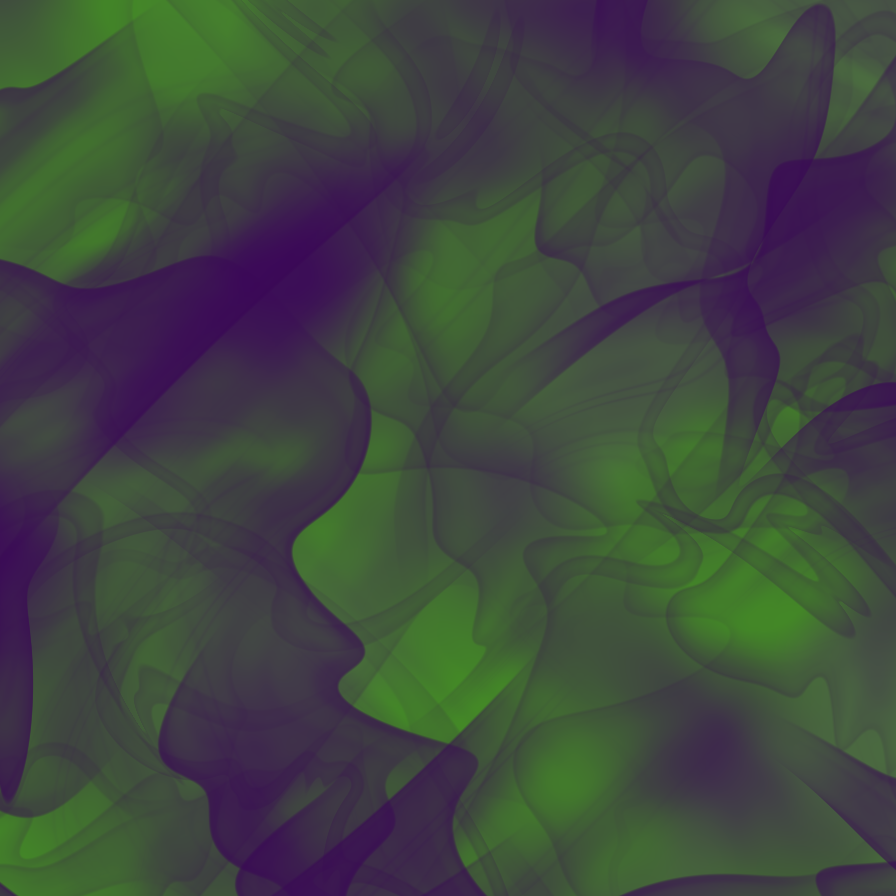
Give the GLSL for this background, as a Shadertoy shader.

```glsl
// Folded veils of violet smoke drifting over a cloudy green ground.
// Each veil is a contour of a sine-warped plane: one crisp dark rim, then a
// soft falloff with fine streaks. Broad sheets come first, then thin wisps.

#define SHEETS 10
#define WISPS 30
#define FOLD 0.74           // strength of the curling
#define SOFTNESS 0.0020     // half width of a veil edge
#define SHEET_DEPTH 0.105   // mean falloff length behind a sheet edge
#define WISP_DEPTH 0.024    // falloff length behind a wisp edge
#define RIM_WIDTH 0.008
#define CLOUD_CONTRAST 0.58
#define GREEN vec3(0.262, 0.535, 0.150)
#define VIOLET vec3(0.235, 0.010, 0.360)
#define SHADOW vec3(0.160, 0.125, 0.180)

float hash(float n) {
    return fract(sin(n * 127.1 + 3.7) * 4375.85);
}

// Layered sines that bend the plane into smooth folds
vec2 warp(vec2 q, float seed, float fold) {
    float k = 1.0;
    for (int i = 0; i < 4; i++) {
        q += fold / k * sin(k * q.yx + seed * vec2(1.3, 2.1) + k);
        k *= 1.8;
    }
    return q;
}

// Soft rounded patches in -1..1
float cloud(vec2 p, float seed) {
    vec2 q = warp(p * 8.5, seed, 0.42);
    return 0.6 * sin(q.x * 1.2 + seed) * cos(q.y * 1.1 + seed)
         + 0.4 * sin(q.x * 0.7 - q.y * 0.9 + seed * 2.0);
}

float veilField(vec2 p, float scale, vec2 normal, float offset, float seed) {
    return dot(warp((p - 0.5) * scale, seed, FOLD), normal) - offset;
}

// Returns violet density (x) and rim darkness (y) of one veil
vec2 veil(vec2 p, float seed, float scale, float depth, float spread) {
    float angle = 2.2 + spread * (hash(seed) - 0.5);
    vec2 normal = vec2(cos(angle), sin(angle));
    normal *= hash(seed + 0.3) < 0.5 ? -1.0 : 1.0;
    float offset = (hash(seed + 0.6) - 0.5) * scale * 0.9;
    float phase = 40.0 * hash(seed + 0.8);

    // Signed distance from the field and its slope
    const float e = 0.002;
    float f = veilField(p, scale, normal, offset, phase);
    vec2 slope = vec2(veilField(p + vec2(e, 0.0), scale, normal, offset, phase),
                      veilField(p + vec2(0.0, e), scale, normal, offset, phase)) - f;
    float d = f / max(length(slope) / e, 0.3 * scale);

    // Every third veil is a ribbon with a rim on both sides
    if (mod(floor(seed), 3.0) < 0.5) {
        float width = depth * (0.7 + 0.35 * sin(5.0 * p.x + 4.0 * p.y + phase));
        d = min(d, width - d);
    }
    float inside = smoothstep(-SOFTNESS, SOFTNESS, d);
    float back = max(d, 0.0);
    float fill = inside * exp(-back / depth);
    float rim = inside * exp(-back / RIM_WIDTH);
    float streak = pow(0.5 + 0.5 * sin(24.0 * f + 3.0 * sin(9.0 * f)), 4.0);

    // Let the veil thin out along its length
    float along = sin(dot(p, vec2(5.3, 3.1)) + phase)
                + 0.6 * sin(dot(p, vec2(-6.7, 8.9)) + phase * 1.7);
    float presence = smoothstep(-0.6, 0.9, along);
    return presence * vec2(fill * (0.85 + 0.2 * streak) + 0.2 * rim,
                           rim + 0.25 * fill + 0.15 * fill * streak);
}

void mainImage(out vec4 fragColor, in vec2 fragCoord) {
    vec2 p = fragCoord / min(iResolution.x, iResolution.y);

    // Cloudy ground, greener toward the lower right
    float lowerRight = smoothstep(-0.5, 0.9, p.x - p.y);
    float violet = 0.24 + CLOUD_CONTRAST * cloud(p, 2.4) + 0.20 * cloud(p * 1.9, 7.1);
    violet = clamp(violet - 0.24 * (lowerRight - 0.4), 0.0, 0.9);

    // Broad sheets, then wisps gathered toward the lower right
    vec2 smoke = vec2(0.0);
    for (int i = 0; i < SHEETS; i++) {
        float seed = float(i) + 11.0;
        float scale = 3.0 + 1.8 * hash(seed + 0.2);
        float depth = SHEET_DEPTH * (0.65 + 0.7 * hash(seed + 0.4));
        smoke += vec2(1.0, 0.66) * veil(p, seed, scale, depth, 2.2);
    }
    float gather = 0.5 + 0.5 * lowerRight;
    for (int i = 0; i < WISPS; i++) {
        float seed = float(i) + 53.0;
        float scale = 4.5 + 6.0 * hash(seed + 0.2);
        float strength = gather * (0.5 + 0.8 * hash(seed + 0.4));
        smoke += strength * vec2(0.24, 0.32) * veil(p, seed, scale, WISP_DEPTH, 3.1);
    }

    // Tint by density, grey some areas, then darken the rims
    violet = 1.0 - (1.0 - violet) * exp(-smoke.x);
    vec3 color = mix(GREEN, VIOLET, violet);
    float haze = smoothstep(-0.1, 0.9, cloud(p * 0.9, 4.6)) * (1.0 - violet);
    color = mix(color, vec3(0.34, 0.40, 0.33), 0.55 * haze);
    float shade = 1.0 - exp(-smoke.y);
    color = mix(color, SHADOW, 0.54 * shade * (1.0 - 0.7 * violet));
    fragColor = vec4(color, 1.0);
}
```
